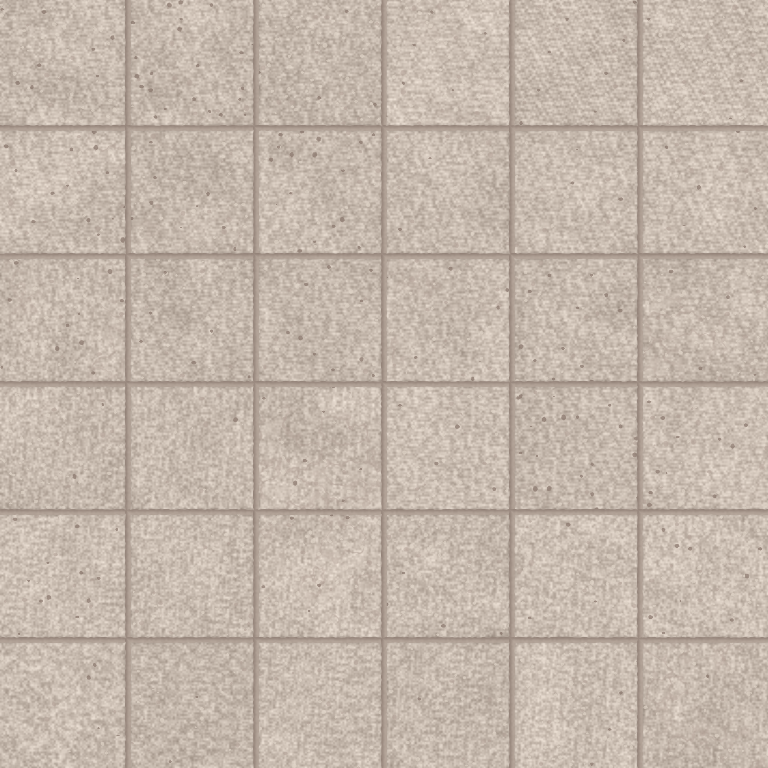
Give the GLSL for this texture, as a Shadertoy shader.

```glsl
#define TILES 6.0
#define JOINT_HALF 0.022
#define GRAIN_SCALE 36.0
#define GRAIN_CONTRAST 0.28
#define CLOUD_CONTRAST 0.11
#define TONE_RANGE 0.035
#define STONE vec3(0.788, 0.738, 0.692)
#define PALE vec3(0.880, 0.835, 0.785)
#define VEIN vec3(0.700, 0.630, 0.590)
#define SPECK vec3(0.530, 0.455, 0.415)
#define JOINT_LIGHT vec3(0.695, 0.635, 0.590)
#define JOINT_DARK vec3(0.590, 0.525, 0.485)

float hash(vec2 p) {
    return fract(sin(dot(p, vec2(127.1, 311.7))) * 43758.5);
}

float noise(vec2 p) {
    vec2 i = floor(p), f = fract(p);
    f = f * f * (3.0 - 2.0 * f);
    return mix(mix(hash(i), hash(i + vec2(1, 0)), f.x),
               mix(hash(i + vec2(0, 1)), hash(i + vec2(1, 1)), f.x), f.y);
}

float fbm(vec2 p) {
    float sum = 0.0, amp = 0.533;
    for (int i = 0; i < 4; i++) {
        sum += amp * noise(p);
        p = mat2(1.6, 1.2, -1.2, 1.6) * p + 7.3;
        amp *= 0.5;
    }
    return sum;
}

// Irregular flecks scattered one per cell, present with the given chance
float flecks(vec2 p, float chance, float maxRadius) {
    vec2 cell = floor(p);
    float cover = 0.0;
    for (int y = -1; y <= 1; y++)
    for (int x = -1; x <= 1; x++) {
        vec2 c = cell + vec2(x, y);
        vec2 centre = c + vec2(hash(c + 3.1), hash(c + 8.7));
        float radius = maxRadius * mix(0.35, 1.0, hash(c + 15.2));
        vec2 d = (p - centre) * vec2(1.0, mix(0.8, 1.5, hash(c + 21.4)));
        float edge = length(d) + 0.25 * maxRadius * (noise(p * 5.0) - 0.5);
        float shape = 1.0 - smoothstep(0.65 * radius, 1.1 * radius, edge);
        cover = max(cover, shape * step(hash(c + 31.9), chance));
    }
    return cover;
}

// Granular stone face; q is the position in tile widths
vec3 stone(vec2 q, vec2 id) {
    float tone = hash(id + 2.3), wear = hash(id + 5.9);
    float chips = hash(id + 9.1), pits = hash(id + 13.7);
    q += 11.0 * id;

    // Fine grain over soft clouds
    float grain = 0.55 * noise(q * GRAIN_SCALE) + 0.45 * noise(q * GRAIN_SCALE * 1.9 + 4.7) - 0.5;
    float cloud = fbm(q * 3.5) - 0.5;
    vec3 col = STONE + (tone - 0.5) * TONE_RANGE;
    col += cloud * CLOUD_CONTRAST * mix(0.6, 1.2, wear);
    col += grain * GRAIN_CONTRAST * vec3(0.97, 1.0, 1.0);

    // Worn patches with broken, rounded outlines
    float worn = smoothstep(0.45, 0.9, wear);
    float field = fbm(q * 6.5 + 19.0);
    float region = smoothstep(0.42, 0.62, fbm(q * 2.2 + 31.0));
    float outline = 1.0 - smoothstep(0.0, 0.06, abs(field - 0.5));
    col = mix(col, VEIN, 0.5 * worn * region * outline);
    float lumps = flecks(q * 8.0, 0.6, 0.6);
    col = mix(col, STONE + 0.03, 0.4 * worn * region * lumps);

    // Pale chips and dark pits
    float pale = flecks(q * 20.0 + 5.0, mix(0.03, 0.22, chips * chips), 0.4);
    col = mix(col, PALE, 0.65 * pale);
    float dull = flecks(q * 15.0 + 9.0, 0.05, 0.36);
    col = mix(col, VEIN, 0.55 * dull);
    float dark = flecks(q * 18.0 + 2.0, mix(0.008, 0.055, pits * pits), 0.38);
    return mix(col, SPECK, 0.7 * dark);
}

void mainImage(out vec4 fragColor, in vec2 fragCoord) {
    vec2 p = fragCoord / iResolution.xy * TILES;
    vec2 aa = TILES / iResolution.xy;

    // Offset from the nearest inner joint; the outer border has none
    vec2 s = p - clamp(floor(p + 0.5), 1.0, TILES - 1.0);
    vec2 ragged = abs(s) + 0.006 * (noise(p * 45.0) - 0.5);
    vec2 inJoint = 1.0 - smoothstep(JOINT_HALF - 0.6 * aa, JOINT_HALF + 0.6 * aa, ragged);
    float joint = max(inJoint.x, inJoint.y);

    vec3 col = stone(p, floor(p));
    vec2 rim = 1.0 - smoothstep(vec2(JOINT_HALF), vec2(JOINT_HALF + 0.018), abs(s));
    col *= 1.0 - 0.05 * max(rim.x, rim.y);

    // Tiles shade the left and upper sides of the recessed joints
    vec2 shade = smoothstep(-0.6, 1.0, vec2(-s.x, s.y) / JOINT_HALF) * inJoint;
    vec3 grout = mix(JOINT_LIGHT, JOINT_DARK, max(shade.x, shade.y));
    grout += 0.03 * (noise(p * 60.0) - 0.5);

    fragColor = vec4(mix(col, grout, joint), 1.0);
}
```
